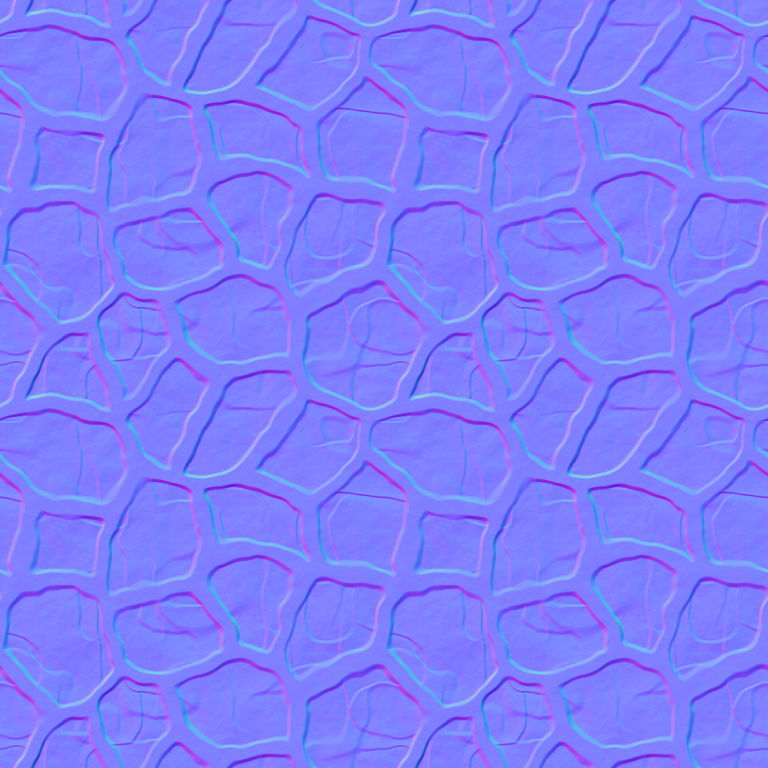
Write a Shadertoy shader that draws this texture map.

```glsl
// Tangent-space normal map of irregular flagstones with worn, cracked faces.

const float REPEATS = 2.0;     // tiles across and down the canvas
const float STONES = 4.0;      // stone cells along each side of a tile
const float SAMPLE_STEP = 0.003;

float hash(vec2 p) {
    return fract(sin(dot(p, vec2(127.1, 311.7))) * 43758.5453);
}

// Value noise that wraps after "period" lattice cells.
float tileNoise(vec2 p, float period, float seed) {
    vec2 cell = floor(p);
    vec2 f = p - cell;
    f = f * f * f * (f * (f * 6.0 - 15.0) + 10.0);
    vec2 a = mod(cell, period) + seed;
    vec2 b = mod(cell + 1.0, period) + seed;
    return mix(mix(hash(a), hash(vec2(b.x, a.y)), f.x),
               mix(hash(vec2(a.x, b.y)), hash(b), f.x), f.y);
}

vec2 tileNoise2(vec2 uv, float freq, float seed) {
    return vec2(tileNoise(uv * freq, freq, seed),
                tileNoise(uv * freq, freq, seed + 31.0)) - 0.5;
}

float smoothMin(float a, float b, float k) {
    float h = max(k - abs(a - b), 0.0) / k;
    return min(a, b) - 0.25 * h * h * k;
}

vec2 stoneCentre(vec2 cell) {
    vec2 id = mod(cell, STONES) + 5.0;
    return cell + 0.5 + 0.84 * (vec2(hash(id), hash(id + 17.3)) - 0.5);
}

// Rounded distance to the stone's border (x) and its random value (y).
vec2 stoneBorder(vec2 p) {
    vec2 base = floor(p), nearest = base;
    float best = 1e3;
    for (int y = -1; y <= 1; y++)
    for (int x = -1; x <= 1; x++) {
        vec2 cell = base + vec2(x, y);
        vec2 d = stoneCentre(cell) - p;
        if (dot(d, d) < best) {
            best = dot(d, d);
            nearest = cell;
        }
    }
    vec2 home = stoneCentre(nearest);
    float border = 1e3;
    for (int y = -2; y <= 2; y++)
    for (int x = -2; x <= 2; x++) {
        if (x == 0 && y == 0) continue;
        vec2 other = stoneCentre(nearest + vec2(x, y));
        float d = dot(0.5 * (home + other) - p, normalize(other - home));
        border = smoothMin(border, d, 0.07);
    }
    return vec2(border, hash(mod(nearest, STONES) + 61.0));
}

// A thin curved step that fades out along its length and away from it.
float ledge(vec2 uv, float freq, float seed) {
    float n = tileNoise(uv * freq, freq, seed) - 0.5;
    float fade = smoothstep(0.3, 0.7, tileNoise(uv * 7.0, 7.0, seed + 9.0));
    return fade * (smoothstep(-0.03, 0.03, n) - smoothstep(-0.26, 0.26, n));
}

// Fine pitting, equally steep in every octave.
float grain(vec2 uv) {
    float sum = 0.0, freq = 18.0, amp = 1.0;
    for (int i = 0; i < 4; i++) {
        sum += amp * tileNoise(uv * freq, freq, 83.0 + float(i));
        freq *= 2.0;
        amp *= 0.5;
    }
    return sum;
}

float height(vec2 uv) {
    vec2 bent = uv + 0.06 * tileNoise2(uv, 6.0, 3.0)
                   + 0.016 * tileNoise2(uv, 22.0, 7.0);
    vec2 stone = stoneBorder(bent * STONES);
    float gap = mix(0.010, 0.019, stone.y);
    float face = smoothstep(gap, gap + 0.013, stone.x / STONES);

    // Broken layers on the stone faces
    float layers = 0.0;
    for (int i = 0; i < 4; i++)
        layers += ledge(bent, 5.0 + float(i), 11.0 + 13.0 * float(i));

    float rise = mix(0.0045, 0.0095, tileNoise(uv * 8.0, 8.0, 47.0));
    return face * (rise + 0.0033 * layers) + 0.0019 * mix(0.7, 1.0, face) * grain(uv);
}

void mainImage(out vec4 fragColor, in vec2 fragCoord) {
    vec2 uv = REPEATS * fragCoord / iResolution.xy;
    vec2 e = vec2(SAMPLE_STEP, 0.0);
    float h = height(uv);
    vec2 slope = (vec2(height(uv + e.xy), height(uv + e.yx)) - h) / SAMPLE_STEP;

    // Edges facing the lower right are more worn than the upper left ones
    float worn = smoothstep(0.0, 0.35, dot(slope, vec2(-0.6, 0.8)));
    slope *= mix(1.0, 0.58, worn) * vec2(0.75, 1.0);

    // Green grows downwards
    vec3 normal = normalize(vec3(-slope.x, slope.y, 1.0));
    fragColor = vec4(0.5 + 0.5 * normal, 1.0);
}
```
